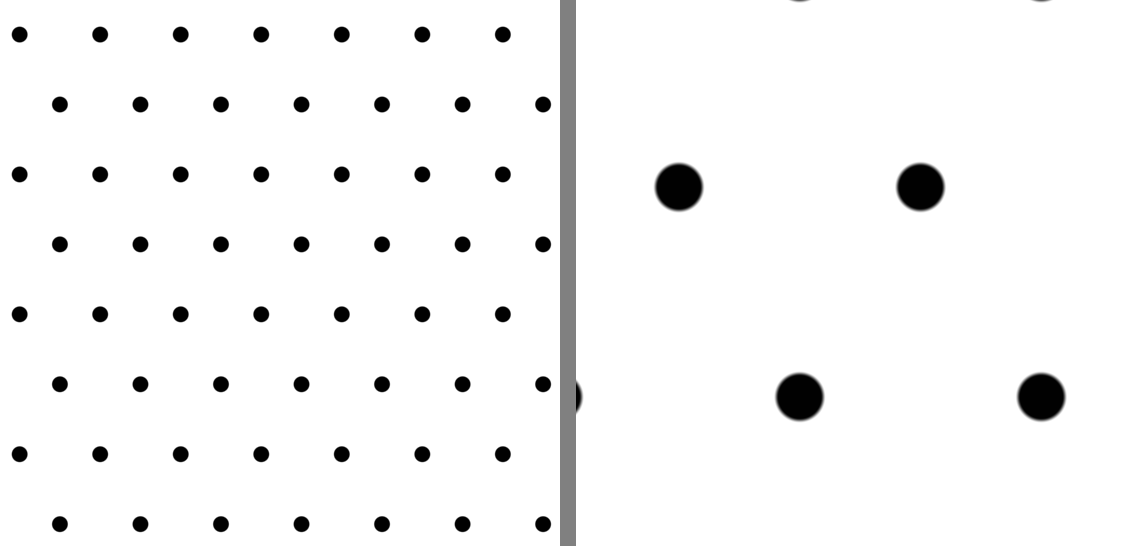
Left: the whole. Right: its middle third, enlarged.
Write a Shadertoy shader that draws this pattern.

```glsl
// Lengths are fractions of the canvas height
#define DOT_PITCH 0.1475
#define ROW_PITCH 0.1281
#define FIRST_DOT vec2(0.0360, 0.0633)
#define DOT_RADIUS 0.0144
#define EDGE_SOFTNESS 0.0016
#define PAPER vec3(1.0)
#define INK vec3(0.005)

// Signed distance to the nearest dot, with every other row shifted half a pitch
float staggeredDots(vec2 p) {
    float row = floor(p.y / ROW_PITCH + 0.5);
    float shift = 0.5 * mod(row, 2.0);
    float column = floor(p.x / DOT_PITCH - shift + 0.5);
    vec2 center = vec2((column + shift) * DOT_PITCH, row * ROW_PITCH);
    return length(p - center) - DOT_RADIUS;
}

void mainImage(out vec4 fragColor, in vec2 fragCoord) {
    // Rows count downward from the top left corner
    vec2 p = vec2(fragCoord.x, iResolution.y - fragCoord.y) / iResolution.y;
    float dist = staggeredDots(p - FIRST_DOT);

    // Keep the edge at least about a pixel wide on small canvases
    float edge = max(EDGE_SOFTNESS, 0.7 / iResolution.y);
    float ink = 1.0 - smoothstep(-edge, edge, dist);
    fragColor = vec4(mix(PAPER, INK, ink), 1.0);
}
```
